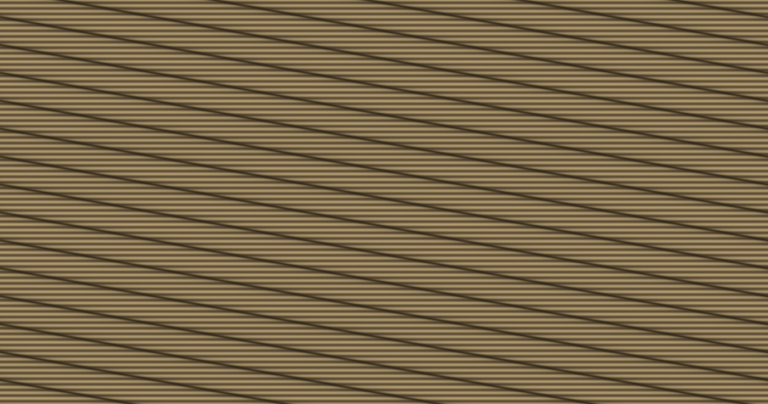
Reproduce this pattern procedurally as a WebGL 1 fragment shader.

```glsl
precision highp float;
// Fine horizontal tan ribs crossed by evenly spaced, shallow dark diagonal grooves.

uniform vec2 u_resolution;

float hash(float n) {
  return fract(sin(n * 12.9898) * 43758.5453);
}

// Soft line profile: 1 at the centre, fading to 0 beyond the width.
float softLine(float distanceToLine, float width) {
  float t = distanceToLine / width;
  return exp(-t * t);
}

void main() {
  // Canvas heights, with depth measured down from the top edge.
  vec2 p = gl_FragCoord.xy / u_resolution.y;
  float depth = 1.0 - p.y;

  // Rounded ribs, 72 down the canvas, each with a slightly different tone.
  float rib = depth * 72.0;
  float height = 0.5 + 0.5 * cos(6.2831853 * rib);
  vec3 color = mix(vec3(0.37, 0.30, 0.205), vec3(0.68, 0.60, 0.44), height);
  color *= 0.985 + 0.03 * hash(floor(rib + 0.5));

  // Grooves descending to the right, with a dark core and a faint halo.
  float groove = (depth - 0.042 - 0.182 * p.x) * 14.47;
  float grooveDistance = abs(fract(groove + 0.5) - 0.5);
  color *= 1.0 - 0.14 * softLine(grooveDistance, 0.17);
  color = mix(color, vec3(0.17, 0.135, 0.08), 0.8 * softLine(grooveDistance, 0.055));

  gl_FragColor = vec4(color, 1.0);
}
```
